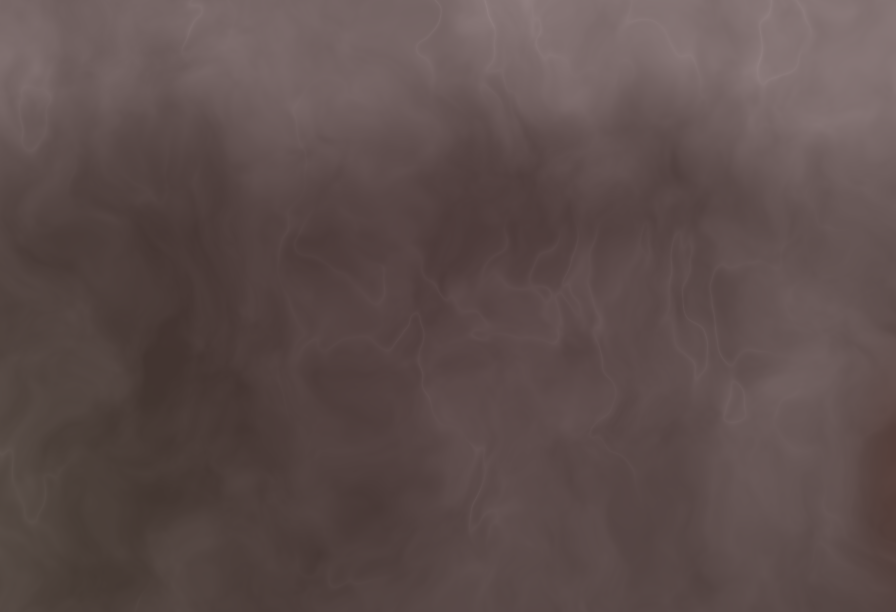
Reproduce this texture procedurally as a Shadertoy shader.

```glsl
float hash(vec2 p) {
    vec3 q = fract(vec3(p.xyx) * 0.1031);
    q += dot(q, q.yzx + 33.33);
    return fract((q.x + q.y) * q.z);
}

float noise(vec2 p) {
    vec2 cell = floor(p), f = fract(p);
    vec2 u = f * f * f * (f * (f * 6.0 - 15.0) + 10.0);
    float low = mix(hash(cell), hash(cell + vec2(1, 0)), u.x);
    float high = mix(hash(cell + vec2(0, 1)), hash(cell + vec2(1, 1)), u.x);
    return mix(low, high, u.y);
}

float fbm(vec2 p, int octaves, float gain) {
    float sum = 0.0, amplitude = 1.0, total = 0.0;
    for (int i = 0; i < octaves; i++) {
        sum += amplitude * noise(p);
        total += amplitude;
        amplitude *= gain;
        p = mat2(1.6, 1.2, -1.2, 1.6) * p + 17.3;
    }
    return sum / total;
}

vec2 warp(vec2 p, float scale, float amount) {
    vec2 offset = vec2(fbm(p * scale + 3.1, 4, 0.5), fbm(p * scale + 41.7, 4, 0.5));
    return p + amount * (offset - 0.5);
}

// Thin bright folds along the middle level of the noise
float wisps(vec2 p, float sharpness) {
    float ridge = 1.0 - abs(2.0 * fbm(p, 3, 0.45) - 1.0);
    return pow(ridge, sharpness);
}

float glow(vec2 p, vec2 center, vec2 size) {
    vec2 d = (p - center) / size;
    return exp(-dot(d, d));
}

void mainImage(out vec4 fragColor, in vec2 fragCoord) {
    vec2 p = fragCoord / iResolution.y;
    float right = fragCoord.x / iResolution.x;
    vec2 q = warp(p, 4.0, 0.22);

    // Cloud layers, from broad patches to fine mottling
    float patches = fbm(q * vec2(3.6, 2.6) + 5.0, 5, 0.5) - 0.5;
    float mottle = fbm(q * vec2(13.0, 10.0) + 29.0, 4, 0.55) - 0.5;
    float foldMask = smoothstep(0.4, 0.7, fbm(p * 4.0 + 61.0, 3, 0.5));
    float folds = wisps(q * vec2(11.0, 6.0) + 83.0, 12.0) * foldMask;

    // Pale haze at the top and soft light on the right
    float haze = smoothstep(0.66, 0.95, p.y + 0.16 * patches + 0.03 * right);
    float tone = 0.11 + 0.61 * haze + 0.07 * right;
    tone += 0.22 * glow(p, vec2(1.30, 0.27), vec2(0.18, 0.30));
    tone += 0.13 * glow(p, vec2(0.80, 0.38), vec2(0.14, 0.20));
    tone += 0.16 * glow(p, vec2(1.42, 0.72), vec2(0.25, 0.30));
    tone -= 0.12 * glow(p, vec2(1.48, 0.22), vec2(0.06, 0.16));
    tone += 0.50 * patches + 0.26 * mottle + 0.13 * folds;
    tone = max(tone, -0.03 + 0.15 * tone);

    // Brown shadows rise to mauve grey
    vec3 shadow = vec3(0.275, 0.217, 0.207);
    vec3 light = vec3(0.540, 0.475, 0.475);
    vec3 color = mix(shadow, light, tone);

    // Olive lower left, rosy centre, rust at the right edge
    color += vec3(-0.008, 0.007, -0.010) * glow(p, vec2(0.0, 0.15), vec2(0.40, 0.40));
    color += vec3(0.008, -0.004, 0.002) * glow(p, vec2(0.75, 0.5), vec2(0.45, 0.35));
    color += vec3(0.020, -0.010, -0.020) * glow(p, vec2(1.48, 0.22), vec2(0.07, 0.18));
    fragColor = vec4(color, 1.0);
}
```
